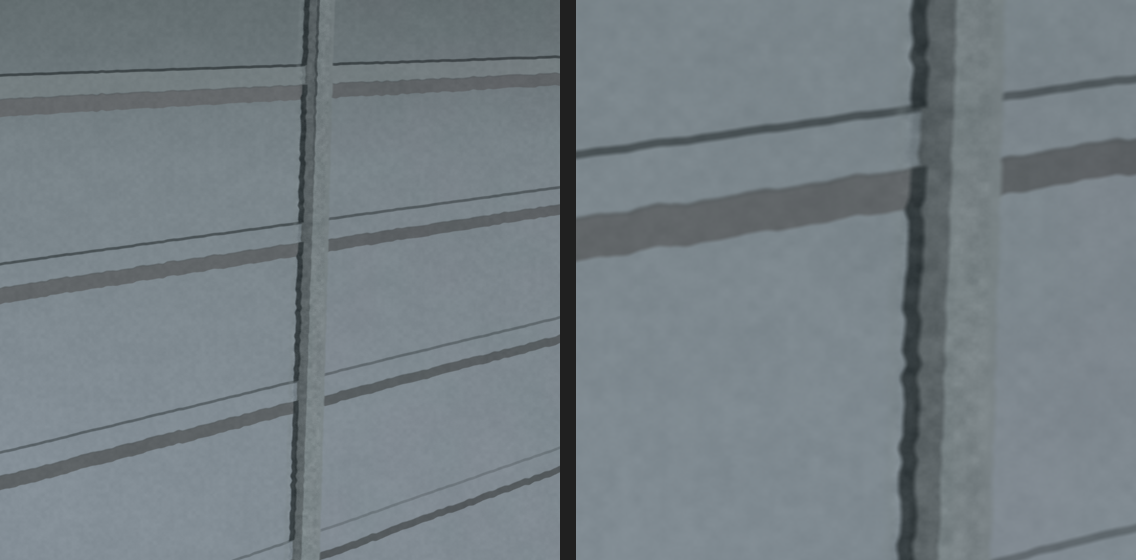
Left, the full canvas; right, a detail of the centre.
Give the GLSL for this texture, as a three.js fragment shader.

```glsl
// Grey metal panel wall in perspective: sloping rails with shadow bands, split by an upright post.
varying vec2 vUv;

const vec3 PANEL_DARK = vec3(0.39, 0.43, 0.44);
const vec3 PANEL_MID = vec3(0.475, 0.517, 0.538);
const vec3 PANEL_LIGHT = vec3(0.52, 0.562, 0.595);
const vec3 RAIL = vec3(0.49, 0.53, 0.54);
const vec3 BAND_SOFT = vec3(0.395, 0.41, 0.42);
const vec3 BAND_DEEP = vec3(0.30, 0.33, 0.34);
const vec3 GROOVE = vec3(0.23, 0.26, 0.27);
const vec3 SEAM = vec3(0.18, 0.21, 0.22);
const vec3 POST_SIDE = vec3(0.345, 0.375, 0.385);
const vec3 POST_FACE = vec3(0.47, 0.51, 0.52);
const float SOFT = 0.0017;

float hash(vec2 p) {
  return fract(sin(dot(p, vec2(127.1, 311.7))) * 43758.5453);
}

float noise(vec2 p) {
  vec2 i = floor(p);
  vec2 f = fract(p);
  f = f * f * (3.0 - 2.0 * f);
  return mix(mix(hash(i), hash(i + vec2(1.0, 0.0)), f.x),
             mix(hash(i + vec2(0.0, 1.0)), hash(i + vec2(1.0, 1.0)), f.x), f.y);
}

float fbm(vec2 p) {
  float sum = 0.0;
  float gain = 0.5;
  for (int i = 0; i < 4; i++) {
    sum += gain * noise(p);
    p = p * 2.03 + 17.3;
    gain *= 0.5;
  }
  return sum;
}

// Soft-edged interval from lo to hi.
float span(float x, float lo, float hi, float soft) {
  return smoothstep(lo - soft, lo + soft, x) * (1.0 - smoothstep(hi - soft, hi + soft, x));
}

// Painted sheet, brighter toward the lower left.
vec3 panelColor(float x, float down) {
  vec3 c = mix(PANEL_DARK, PANEL_MID, smoothstep(-0.04, 0.32, down));
  float glow = smoothstep(0.2, 0.9, down) * (1.0 - 0.5 * x);
  return mix(c, PANEL_LIGHT, glow);
}

void main() {
  float x = vUv.x;
  float down = 1.0 - vUv.y;

  // Perspective rows: pitch shrinks and lines rise toward the right.
  float pitch = 0.3372 - 0.1045 * x;
  float rowPos = (down - 0.1341 + 0.0325 * x) / pitch;
  float row = floor(rowPos + 0.05);
  float below = rowPos - row;
  float depth = max(row, 0.0);
  float dist = below * pitch;

  // Post coordinate, leaning slightly left toward the bottom.
  float post = x - 0.543 + 0.027 * down;
  float right = smoothstep(0.02, 0.04, post);
  float wobble = (noise(vec2(x * 110.0, row * 9.0)) - 0.5) * 0.003;
  float jag = (noise(vec2(3.0, down * 120.0)) - 0.5) * 0.003;

  vec3 color = panelColor(x, down);
  float bandTop = (0.125 + 0.006 * depth * right) * pitch;
  float bandEnd = (0.219 - 0.009 * depth) * pitch;

  // Rail, groove above it and shadow band under it.
  float rail = span(dist, 0.0, bandTop, SOFT);
  color = mix(color, max(RAIL * (0.93 + 0.08 * down), color), rail * 0.8);
  float groove = span(dist + wobble * 0.4, -0.0024, 0.0024, SOFT);
  color = mix(color, GROOVE, groove * (0.96 - 0.18 * depth - 0.12 * right * min(depth, 1.0)));
  float band = span(dist + wobble, bandTop, bandEnd, SOFT);
  vec3 bandColor = mix(BAND_SOFT, BAND_DEEP, clamp(0.16 * depth + 0.25 * right, 0.0, 1.0));
  color = mix(color, bandColor, band);
  float bandRim = span(dist + wobble, bandTop - 0.001, bandTop + 0.002, SOFT);
  color = mix(color, BAND_DEEP, bandRim * 0.3);

  // Upright post: pale lip, dark seam broken by rails, shaded side and lit face.
  float lip = span(post + jag, -0.009, -0.002, 0.003) * (1.0 - band);
  color = mix(color, POST_FACE, lip * 0.3);
  float side = span(post + jag * 0.5, 0.006, 0.028 - 0.006 * down, 0.002);
  float face = span(post + jag * 0.5, 0.025 - 0.006 * down, 0.055, 0.0025);
  color = mix(color, POST_FACE * (0.94 + 0.1 * down), face);
  color = mix(color, mix(POST_SIDE, POST_FACE, 0.2 * down), side);
  float crease = span(post + jag, 0.023, 0.027, SOFT) * (1.0 - smoothstep(0.1, 0.42, down));
  color = mix(color, GROOVE, crease * 0.7);
  float seam = span(post + jag, 0.0, 0.0095, 0.0022);
  color = mix(color, SEAM, seam * (1.0 - 0.85 * rail) * (0.95 - 0.1 * down));

  // Uneven paint, fine grain and rougher wear along the post.
  float blotch = fbm(vUv * vec2(16.0, 24.0)) - 0.47;
  float grain = fbm(vUv * 130.0) - 0.47;
  float roughness = 0.04 + 0.07 * span(post, -0.004, 0.05, 0.004);
  color += blotch * 0.022 + grain * roughness;
  color += vec3(0.006, -0.002, 0.002) * right * (noise(vUv * 20.0) - 0.2);

  gl_FragColor = vec4(clamp(color, 0.0, 1.0), 1.0);
}
```
